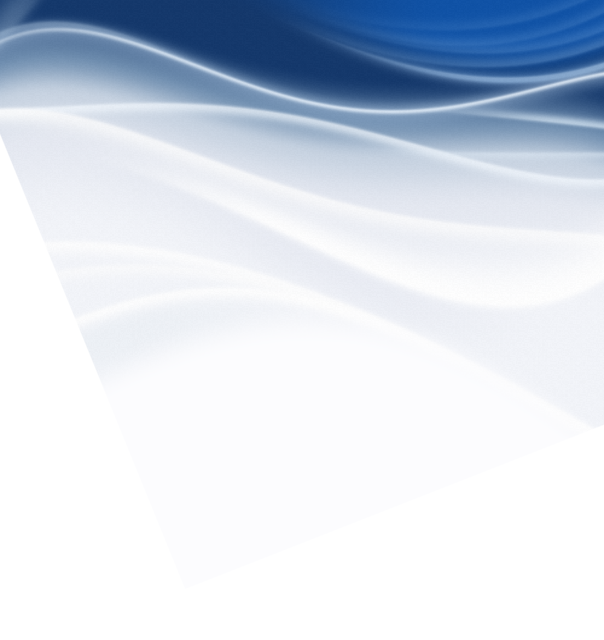
Write a Shadertoy shader that draws this background.

```glsl
// Flowing silk waves: deep blue at the top, fading through silver to a tilted white sheet.

// Smooth quartic through five heights at x = 0, 1/4, 1/2, 3/4, 1.
float wave(float x, float a, float b, float c, float d, float e) {
    float s = 4.0 * x, s1 = s - 1.0, s2 = s - 2.0, s3 = s - 3.0, s4 = s - 4.0;
    return a * s1 * s2 * s3 * s4 / 24.0 - b * s * s2 * s3 * s4 / 6.0
         + c * s * s1 * s3 * s4 / 4.0 - d * s * s1 * s2 * s4 / 6.0
         + e * s * s1 * s2 * s3 / 24.0;
}

// Soft ridge with separate widths above and below its crest.
float ridge(float d, float above, float below) {
    float k = d / (d < 0.0 ? above : below);
    return exp(-k * k);
}

float hash(vec2 p) {
    return fract(sin(dot(p, vec2(127.1, 311.7))) * 43758.5453);
}

void mainImage(out vec4 fragColor, in vec2 fragCoord) {
    vec2 p = fragCoord / iResolution.xy;
    float x = p.x, y = 1.0 - p.y; // y runs downward from the top
    float px = 1.0 / iResolution.y;

    // Blue to silver gradient that follows the main wave
    float q = y - wave(x, 0.104, 0.12, 0.183, 0.198, 0.215);
    vec3 col = mix(vec3(0.08, 0.22, 0.42), vec3(0.44, 0.56, 0.69), smoothstep(-0.075, 0.005, q));
    col = mix(col, vec3(0.76, 0.81, 0.87), smoothstep(-0.01, 0.055, q));
    col = mix(col, vec3(0.89, 0.905, 0.94), smoothstep(0.03, 0.13, q));
    col = mix(col, vec3(0.945, 0.953, 0.972), smoothstep(0.1, 0.27, q));

    // Saturated blue pool and its fan of arcs, upper right
    float pool = y - wave(x, -0.157, -0.065, 0.046, 0.117, 0.1);
    float right = smoothstep(0.42, 0.85, x);
    col = mix(col, vec3(0.06, 0.34, 0.69), 0.85 * smoothstep(0.02, -0.06, pool) * smoothstep(0.3, 0.75, x));
    for (int i = 0; i < 5; i++) {
        float f = float(i);
        float d = pool + f * (0.004 + 0.024 * x * x) + 0.004 * sin(f * 2.4 + x * 5.0);
        col = mix(col, vec3(0.55, 0.72, 0.9), right * ridge(d, 0.012, 0.004) * 0.5 / (1.0 + 0.6 * f));
    }
    col = mix(col, vec3(0.75, 0.85, 0.95), 0.45 * right * ridge(pool, 0.003, 0.012));

    // Pale sheen in the top left corner
    float corner = y + x * 1.1 - 0.06;
    col = mix(col, vec3(0.5, 0.61, 0.73), 0.55 * ridge(corner, 0.05, 0.018) * smoothstep(0.12, 0.0, x));

    // Main bright wave with its halo
    float crest = y - wave(x, 0.065, 0.076, 0.157, 0.167, 0.115);
    col = mix(col, vec3(0.62, 0.72, 0.83), 0.5 * ridge(crest, 0.012, 0.02));
    col = mix(col, vec3(0.9, 0.94, 0.98), 0.8 * ridge(crest, 0.003, 0.0045) * (0.5 + 0.5 * smoothstep(0.0, 0.3, x)));
    col = mix(col, vec3(0.7, 0.79, 0.88), 0.35 * ridge(crest + 0.012 - 0.03 * x, 0.004, 0.008) * smoothstep(0.6, 0.1, x));

    // Secondary silver waves
    float silver = y - wave(x, 0.174, 0.164, 0.185, 0.244, 0.283);
    col = mix(col, vec3(0.95, 0.97, 0.99), 0.7 * ridge(silver, 0.004, 0.012));
    float streak = y - wave(x, 0.131, 0.137, 0.154, 0.174, 0.198);
    col = mix(col, vec3(0.85, 0.91, 0.96), 0.7 * ridge(streak, 0.009, 0.004) * smoothstep(0.65, 0.95, x));
    streak = y - wave(x, 0.13, 0.18, 0.222, 0.24, 0.241);
    col = mix(col, vec3(0.88, 0.92, 0.96), 0.5 * ridge(streak, 0.004, 0.008) * smoothstep(0.55, 0.85, x));

    // White ribbons through the middle
    float ribbon = y - wave(x, 0.174, 0.219, 0.302, 0.352, 0.371);
    col = mix(col, vec3(0.985), 0.75 * ridge(ribbon, 0.005, 0.022));
    float band = y - wave(x, 0.215, 0.272, 0.372, 0.463, 0.431);
    col = mix(col, vec3(0.9, 0.912, 0.945), 0.7 * ridge(band - 0.025, 0.02, 0.05) * smoothstep(0.25, 0.5, x) * smoothstep(0.95, 0.6, x));
    col = mix(col, vec3(0.992), 0.95 * ridge(band, 0.02 + 0.055 * x * x, 0.009) * smoothstep(0.1, 0.5, x));

    // Lower folds
    float fold = y - wave(x, 0.389, 0.392, 0.453, 0.555, 0.685);
    col = mix(col, vec3(0.99), 0.8 * ridge(fold, 0.006, 0.016));
    float lower = y - wave(x, 0.45, 0.418, 0.46, 0.557, 0.685);
    col = mix(col, vec3(0.985), 0.6 * ridge(lower, 0.006, 0.014));
    lower = y - wave(x, 0.555, 0.466, 0.467, 0.559, 0.685);
    col = mix(col, vec3(0.91, 0.93, 0.95), 0.6 * ridge(lower - 0.04, 0.03, 0.06) * smoothstep(0.55, 0.2, x));
    col = mix(col, vec3(0.99), 0.85 * ridge(lower, 0.006, 0.014));

    // Fine grain, then the fade into the white sheet
    col += 0.014 * (hash(floor(p * 500.0)) - 0.5);
    float fade = y - wave(x, 0.68, 0.56, 0.503, 0.555, 0.7);
    col = mix(col, vec3(0.987, 0.988, 0.996), smoothstep(-0.035, 0.035, fade));

    // Tilted sheet edges
    float left = x - (y - 0.209) * 0.431;
    float bottom = 0.92 - (x - 0.307) * 0.37 - y;
    float sheet = smoothstep(-px, px, min(left, bottom));
    fragColor = vec4(mix(vec3(1.0), clamp(col, 0.0, 1.0), sheet), 1.0);
}
```
